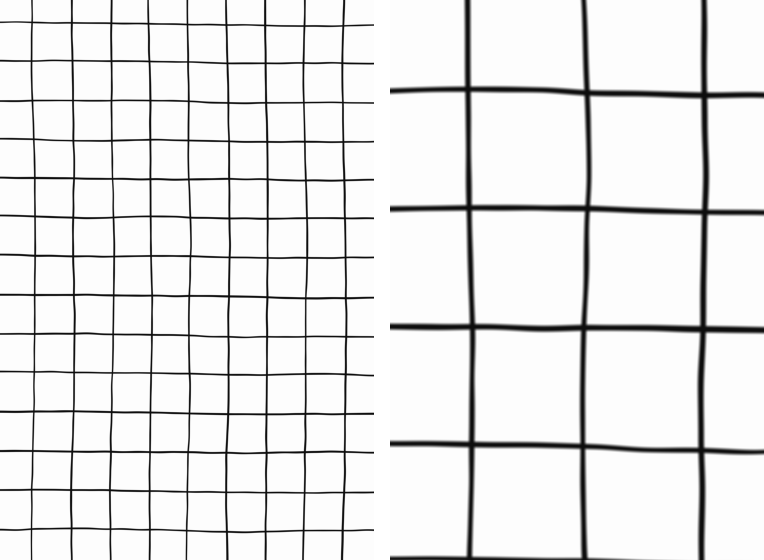
Left: the whole. Right: its middle third, enlarged.
This pattern is drawn by a WebGL 1 fragment shader. Its source:

```glsl
precision highp float;
// Hand-inked square grid: thin, slightly wavering black lines on white paper.

uniform vec2 u_resolution;

// Lengths are fractions of the canvas height.
const vec3 PAPER = vec3(0.994);
const vec3 INK = vec3(0.05);
const float PITCH = 0.0695;               // spacing between lines
const vec2 FIRST_LINE = vec2(0.0566, 0.0547); // first vertical x, first horizontal y
const float HALF_WIDTH = 0.00156;
const float SOFTNESS = 0.0014;            // ink bleed at the edges
const float WIDTH_VARIATION = 0.42;
const float LINE_JITTER = 0.0026;         // uneven placing of whole lines
const float SLOW_WANDER = 0.0042;         // long bends along a line
const float FINE_WANDER = 0.0012;         // small tremor of the hand
const float BOW = 0.0050;                 // shared bulge of the verticals
const float SAG = 0.0042;                 // shared drop of the horizontals
const float TAU = 6.2831853;

float hash(vec2 p) {
  return fract(sin(dot(p, vec2(127.1, 311.7))) * 43758.5453);
}

// Smooth noise along one line, centred on zero.
float lineNoise(float seed, float t) {
  float cell = floor(t);
  float f = fract(t);
  f = f * f * (3.0 - 2.0 * f);
  return mix(hash(vec2(seed, cell)), hash(vec2(seed, cell + 1.0)), f) - 0.5;
}

// Ink coverage of a family of parallel lines.
// across: distance from the first line, along: position down the stroke.
float inkLines(float across, float along, float family) {
  float id = floor(across / PITCH + 0.5);
  float seed = id + family;

  // Waver of the centre line
  float centre = id * PITCH;
  centre += LINE_JITTER * (hash(vec2(seed, 91.0)) - 0.5);
  centre += SLOW_WANDER * lineNoise(seed + 0.31, along * 7.0);
  centre += FINE_WANDER * lineNoise(seed + 0.57, along * 32.0);

  // Uneven pen pressure, per line and along it
  float pressure = 0.5 * (hash(vec2(seed, 47.0)) - 0.5)
                 + 0.6 * lineNoise(seed + 0.73, along * 9.0)
                 + 0.4 * lineNoise(seed + 0.89, along * 45.0);
  float halfWidth = HALF_WIDTH * (1.0 + WIDTH_VARIATION * pressure);

  float edge = max(SOFTNESS, 0.7 / u_resolution.y);
  float d = abs(across - centre) - halfWidth;
  return 1.0 - smoothstep(-edge, edge, d);
}

void main() {
  vec2 p = gl_FragCoord.xy / u_resolution.y;
  vec2 span = gl_FragCoord.xy / u_resolution;

  // Drift common to every line of a family
  float bow = BOW * (0.5 - 0.5 * cos(TAU * span.y));
  float sag = SAG * (0.5 - smoothstep(0.0, 0.75, span.x));

  float verticals = inkLines(p.x - FIRST_LINE.x - bow, p.y, 11.0);
  float horizontals = inkLines(p.y - FIRST_LINE.y - sag, p.x, 53.0);

  // Overlapping strokes
  float ink = 1.0 - (1.0 - verticals) * (1.0 - horizontals);
  gl_FragColor = vec4(mix(PAPER, INK, ink), 1.0);
}
```
